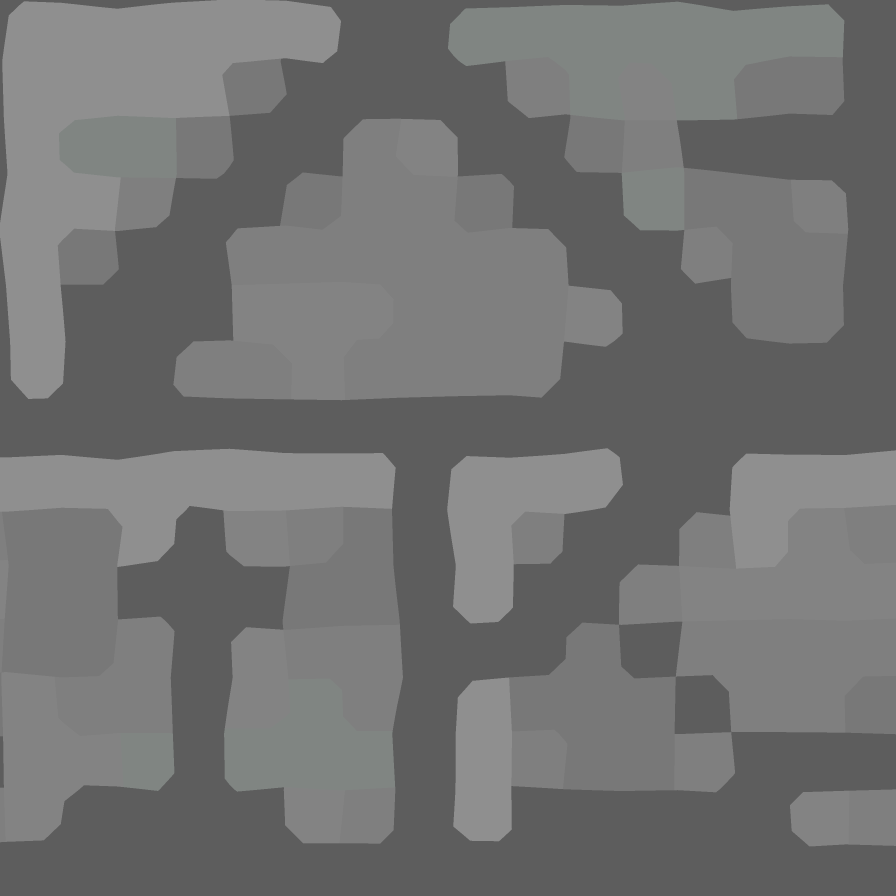
A WebGL 1 fragment shader for this texture:

```glsl
precision highp float;
// Two courses of worn grey stone blocks, split by stepped cracks with chipped corners.

uniform vec2 u_resolution;

const float GRID = 16.0;         // cells across the canvas
const float COURSE = 8.0;        // cells per course of blocks
const vec2 SHIFT = vec2(-0.10, 0.10);

const float MORTAR = 0.0;
const float STONE = 1.0;
const float SHADED = 2.0;
const float PALE = 3.0;
const float MOSSY = 4.0;
const float LIT = 5.0;

float hash(vec2 p) {
  return fract(sin(dot(p, vec2(127.1, 311.7))) * 43758.5453);
}

vec2 gradient(vec2 p) {
  float angle = 6.28318 * hash(p);
  return vec2(cos(angle), sin(angle));
}

float gradientNoise(vec2 p) {
  vec2 i = floor(p), f = fract(p);
  vec2 u = f * f * (3.0 - 2.0 * f);
  vec2 e = vec2(1.0, 0.0);
  float low = mix(dot(gradient(i), f), dot(gradient(i + e), f - e), u.x);
  float high = mix(dot(gradient(i + e.yx), f - e.yx), dot(gradient(i + 1.0), f - 1.0), u.x);
  return mix(low, high, u.y);
}

// A crack that starts at a top cell and leans sideways as it descends.
float crack(vec2 cell, vec2 top, float rows, float lean, float halfWidth) {
  float drop = top.y - cell.y;
  float inside = step(-0.5, drop) * step(drop, rows - 0.5);
  return inside * step(abs(cell.x - top.x - lean * drop), halfWidth);
}

// A level crack, one cell high.
float ledge(vec2 cell, vec2 middle, float halfWidth) {
  return crack(cell, middle, 1.0, 0.0, halfWidth);
}

float upperCracks(vec2 c) {
  float m = crack(c, vec2(6.5, 15.0), 7.0, -0.9, 1.03);
  m += crack(c, vec2(7.7, 14.0), 6.0, 0.85, 0.92);
  return m + ledge(c, vec2(13.0, 13.0), 1.2) + ledge(c, vec2(12.0, 9.0), 2.2);
}

float lowerCracks(vec2 c) {
  float m = crack(c, vec2(3.0, 6.0), 5.0, 0.0, 0.4);
  m += crack(c, vec2(11.5, 7.0), 4.0, -1.0, 0.9);
  m += crack(c, vec2(11.0, 4.0), 3.0, 1.0, 0.4);
  m += ledge(c, vec2(3.0, 5.0), 1.2) + ledge(c, vec2(14.0, 2.0), 1.2);
  return m + ledge(c, vec2(2.5, 1.0), 1.7) + ledge(c, vec2(11.0, 1.0), 2.2);
}

// Material of one grid cell.
float material(vec2 cell) {
  cell = mod(cell, GRID);
  float course = floor(cell.y / COURSE);
  float depth = COURSE - 1.0 - mod(cell.y, COURSE);
  float joint = course * COURSE + COURSE - 1.0;
  float cracks = course > 0.5 ? upperCracks(cell) : lowerCracks(cell);
  if (depth > 6.5 || abs(cell.x - joint) < 0.5 || cracks > 0.5) return MORTAR;

  // Light catches the top and the left side of each block.
  float along = mod(cell.x - joint - 1.0, GRID);
  float chance = hash(cell + 4.7);
  bool mossyTop = course > 0.5 && cell.x > 7.5;
  if (depth < 0.5 || (depth < 1.5 && chance > 0.72)) return mossyTop ? MOSSY : LIT;
  if (along < 0.5 || (along < 1.5 && depth < 3.5 && chance > 0.4)) return LIT;

  // Faint patches on the face.
  float patches = gradientNoise(cell * vec2(0.31, 0.43) + 7.3);
  if (patches > 0.13 - 0.1 * step(depth, 2.5)) return SHADED;
  if (patches < -0.2) return PALE;
  return gradientNoise(cell * vec2(0.37, 0.46) + 31.6) > 0.27 ? MOSSY : STONE;
}

vec3 materialColor(float kind) {
  if (kind < 0.5) return vec3(0.363);
  if (kind < 1.5) return vec3(0.498);
  if (kind < 2.5) return vec3(0.470);
  if (kind < 3.5) return vec3(0.514);
  if (kind < 4.5) return vec3(0.502, 0.522, 0.511);
  return vec3(0.562);
}

vec2 cornerShift(vec2 corner) {
  vec2 q = corner * 0.61 + 0.23;
  return 0.3 * vec2(gradientNoise(q), gradientNoise(q + 53.4));
}

// Moves grid corners while keeping the edges between them straight.
vec2 bendGrid(vec2 p) {
  vec2 i = floor(p), f = fract(p);
  vec2 e = vec2(1.0, 0.0);
  vec2 low = mix(cornerShift(i), cornerShift(i + e), f.x);
  vec2 high = mix(cornerShift(i + e.yx), cornerShift(i + 1.0), f.x);
  return p + mix(low, high, f.y);
}

// Cell material with its outer corners cut off at a slant.
float chippedMaterial(vec2 p) {
  vec2 cell = floor(p), f = fract(p) - 0.5;
  vec2 side = vec2(f.x < 0.0 ? -1.0 : 1.0, f.y < 0.0 ? -1.0 : 1.0);
  float own = material(cell);
  float cut = 0.2 + 0.15 * hash(cell + 0.3 * side);
  if (abs(f.x) + abs(f.y) < 1.0 - cut) return own;
  float beside = material(cell + vec2(side.x, 0.0));
  float above = material(cell + vec2(0.0, side.y));
  float across = material(cell + side);
  return beside == above && above == across ? beside : own;
}

void main() {
  vec3 color = vec3(0.0);
  // Nine samples per pixel smooth the edges.
  for (int k = 0; k < 9; k++) {
    float n = float(k);
    vec2 offset = (vec2(mod(n, 3.0), floor(n / 3.0)) - 1.0) / 3.0;
    vec2 p = (gl_FragCoord.xy + offset) / u_resolution * GRID + SHIFT;
    color += materialColor(chippedMaterial(bendGrid(p)));
  }
  gl_FragColor = vec4(color / 9.0, 1.0);
}
```
